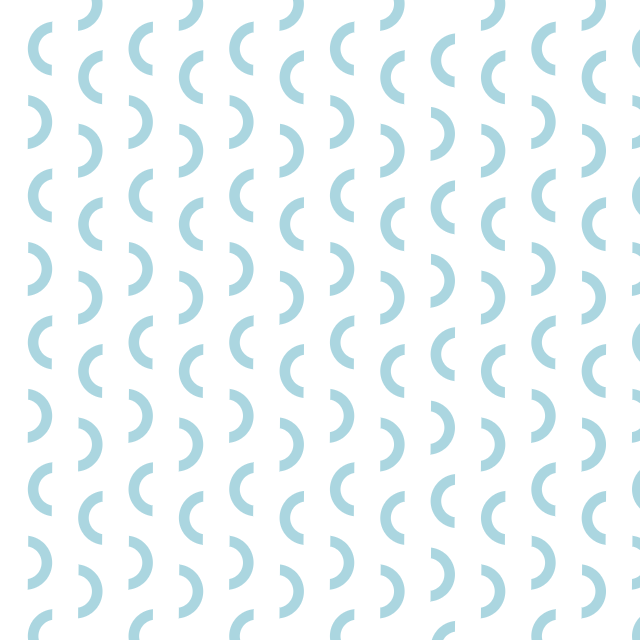
A WebGL 1 fragment shader for this pattern:

```glsl
precision highp float;
// Staggered columns of pale blue half rings that alternate between facing left and right.

uniform vec2 u_resolution;

const vec3 PAPER = vec3(1.0);
const vec3 BLUE = vec3(0.67, 0.84, 0.88);

// Lengths are fractions of the canvas height; y runs down from the top edge.
const vec2 PITCH = vec2(0.07867, 0.11475);  // column and arc spacing
const float FIRST_COLUMN = 0.0625;          // centre of the leftmost column
const float EVEN_START = 0.0760;            // first arc centre in even columns
const float ODD_START = 0.0060;             // first arc centre in odd columns
const float ARCS_PER_COLUMN = 9.0;
const float LOW_COLUMN = 8.0;               // the one column that hangs lower
const float LOW_DROP = 0.0184;

const float RING_RADIUS = 0.03405;          // to the middle of the stroke
const float HALF_STROKE = 0.00827;
const float RING_CENTRE = -0.0233;          // x offset within the cell
const float CUT = -0.01875;                 // x of the straight cut
const float CUT_LEAN = 0.01;                // slight slant of the cut

// Signed distance to a ring cut by a line, bulging towards +x.
float cutRing(vec2 p) {
  float ring = abs(length(p - vec2(RING_CENTRE, 0.0)) - RING_RADIUS) - HALF_STROKE;
  float cut = CUT - CUT_LEAN * p.y - p.x;
  return max(ring, cut);
}

float arcCoverage(vec2 p, float pixel) {
  // Column and its vertical offset
  float column = floor((p.x - FIRST_COLUMN) / PITCH.x + 0.5);
  float odd = mod(column, 2.0);
  float isLow = 1.0 - step(0.5, abs(column - LOW_COLUMN));
  float start = mix(EVEN_START, ODD_START, odd) + LOW_DROP * isLow;

  // Arc within the column
  float row = floor((p.y - start) / PITCH.y + 0.5);
  vec2 local = p - vec2(FIRST_COLUMN, start) - vec2(column, row) * PITCH;

  // Every other arc is turned by half a revolution
  float facing = mod(row + odd, 2.0) * 2.0 - 1.0;
  float coverage = clamp(0.5 - cutRing(local * facing) / pixel, 0.0, 1.0);

  // Columns have a fixed number of arcs and start at the left margin
  float inside = step(-0.5, column) * step(-0.5, row) * step(row, ARCS_PER_COLUMN - 0.5);
  return coverage * inside;
}

void main() {
  float pixel = 1.0 / u_resolution.y;
  vec2 p = gl_FragCoord.xy * pixel;
  p.y = 1.0 - p.y;
  gl_FragColor = vec4(mix(PAPER, BLUE, arcCoverage(p, pixel)), 1.0);
}
```
